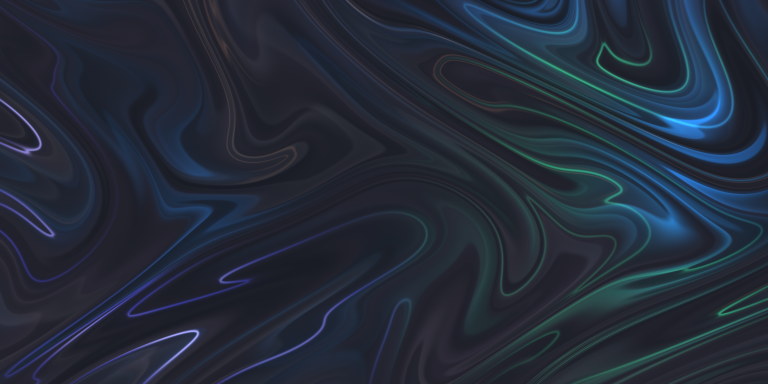
Write a Shadertoy shader that draws this background.

```glsl
// Dark marbled liquid with folded blue sheens and thin glowing violet and green filaments.

#define SWIRL 4.9         // base frequency of the folds
#define FOLD 1.2          // shear strength of each fold
#define SEED 2.4          // phase of the whole flow
#define LINE_WIDTH 0.0028 // half width of a filament core
#define HALO_WIDTH 0.006  // reach of the glow around it
#define SHEEN 1.25        // strength of the blue bands
#define INK vec3(0.104, 0.114, 0.148)
#define PLUM vec3(0.146, 0.142, 0.188)
#define VIOLET vec3(0.20, 0.18, 0.85)
#define GREEN vec3(0.08, 0.46, 0.27)
#define AZURE vec3(0.05, 0.28, 0.50)
#define SAMPLES 3         // supersampling per axis

// Alternating sine shears: area preserving, so they stretch and fold like marbling.
vec2 marble(vec2 p) {
    const float c = cos(1.1), s = sin(1.1);
    for (int i = 0; i < 6; i++) {
        float n = float(i), k = SWIRL * (1.0 + 0.28 * n);
        p.x += FOLD / k * sin(k * p.y + 1.7 * n + SEED);
        p.y += FOLD / k * sin(k * p.x + 2.9 * n);
        p = mat2(c, s, -s, c) * p;
    }
    return p;
}

// Signed field whose zero level carries the filaments.
float filamentField(vec2 w) {
    return sin(7.0 * w.x + sin(4.0 * w.y) + 0.6);
}

// Repeating stripe with one crisp edge and one long fade.
float crest(float x) {
    float t = fract(x);
    return t * t * t * (1.0 - smoothstep(0.90, 1.0, t)) * 1.4;
}

// Soft elliptical region.
float zone(vec2 p, vec2 center, vec2 radius) {
    vec2 d = (p - center) / radius;
    return exp(-dot(d, d));
}

vec3 liquid(vec2 p) {
    vec2 w = marble(p);
    float e = 0.001;
    float f = filamentField(w);
    vec2 slope = vec2(filamentField(marble(p + vec2(e, 0.0))) - f,
                      filamentField(marble(p + vec2(0.0, e))) - f) / e;
    float steep = length(slope);
    float dist = abs(f) / (steep + 2.0);

    // Where each tint lives, with edges that follow the flow
    vec2 q = p + 0.05 * sin(3.5 * w.yx);
    float blueZone = min(1.0, zone(q, vec2(1.80, 0.58), vec2(0.23, 0.28))
                   + 0.5 * zone(q, vec2(1.42, 0.97), vec2(0.48, 0.18))
                   + 0.3 * zone(q, vec2(0.55, 0.50), vec2(0.20, 0.25)));
    float greenZone = min(1.0, zone(q, vec2(1.45, 0.42), vec2(0.26, 0.36))
                    + zone(q, vec2(1.70, 0.16), vec2(0.40, 0.18))
                    + 0.8 * zone(q, vec2(1.58, 0.78), vec2(0.30, 0.10)));
    float violetZone = min(1.0, zone(q, vec2(0.15, 0.75), vec2(0.24, 0.38))
                     + zone(q, vec2(0.55, 0.20), vec2(0.60, 0.25)));

    // Dark body: slow tones, finer streaks and sharp faint hairs
    float calm = 1.0 - smoothstep(70.0, 220.0, steep);
    float tone = 0.45 + 0.25 * sin(6.0 * w.x + 3.4 * w.y) + 0.2 * sin(17.0 * w.y - 4.0 * w.x)
               + 0.2 * sin(37.0 * w.x + 2.0 * sin(6.0 * w.y));
    vec3 color = mix(INK, PLUM, tone);
    float hair = crest(4.2 * w.x + 0.5 * sin(4.0 * w.y)) + 0.6 * crest(5.0 * w.y - 1.7 * w.x);
    float hairFade = smoothstep(-0.5, 1.0, sin(5.0 * w.y + 3.0 * p.x));
    color += 0.060 * hair * hairFade * mix(vec3(0.8, 0.75, 0.75), vec3(0.1, 0.9, 1.4), blueZone);

    // Satin bands, split into crisp-edged stripes
    float band = 0.5 + 0.5 * sin(8.0 * w.y + 1.3 * sin(5.0 * w.x) + 0.8);
    float ripple = 0.25 + 0.85 * crest(4.0 * w.y + 1.2 * w.x) + 0.45 * crest(6.5 * w.x - 1.5 * w.y);
    float satin = smoothstep(0.3, 0.9, band) * ripple * SHEEN;
    color += satin * blueZone * AZURE * vec3(0.6, 0.8, 0.9);
    color += satin * (0.22 * greenZone * GREEN + 0.16 * violetZone * AZURE);

    // Filaments: a crisp core inside a weak halo, fading along their length
    float wave = sin(3.4 * w.y + 1.5 * p.x + 0.5);
    float lit = smoothstep(-0.5, 0.7, wave) * mix(0.5, 1.0, calm);
    float greenLit = mix(0.35, 1.0, smoothstep(-0.7, 0.5, wave)) * mix(0.5, 1.0, calm);
    float core = exp(-pow(dist / LINE_WIDTH, 2.0));
    float halo = exp(-dist / HALO_WIDTH);
    float hot = smoothstep(0.75, 1.0, lit) * smoothstep(0.5, 1.0, violetZone);
    color += violetZone * lit * (VIOLET * (0.55 * core + 0.11 * halo) + vec3(0.40, 0.38, 0.22) * core * hot);
    color += greenZone * greenLit * GREEN * (0.95 * core + 0.17 * halo);
    color += blueZone * (1.0 - 0.9 * greenZone) * lit * AZURE * (0.75 * core + 0.12 * halo);

    // A rare ember rim beside the dimmer lines
    float ember = exp(-pow((dist - 0.007) / 0.002, 2.0)) * smoothstep(0.75, 1.0, sin(5.0 * w.y + 2.0));
    color += 0.12 * ember * calm * vec3(1.0, 0.60, 0.35);
    return color;
}

void mainImage(out vec4 fragColor, in vec2 fragCoord) {
    vec3 sum = vec3(0.0);
    for (int j = 0; j < SAMPLES; j++)
        for (int i = 0; i < SAMPLES; i++) {
            vec2 offset = (vec2(i, j) + 0.5) / float(SAMPLES) - 0.5;
            sum += liquid((fragCoord + offset) / iResolution.y);
        }
    fragColor = vec4(sum / float(SAMPLES * SAMPLES), 1.0);
}
```
